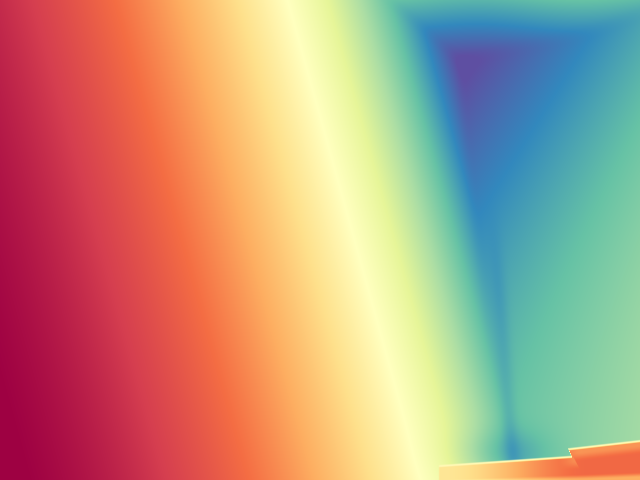
Reproduce this texture map procedurally as a Shadertoy shader.

```glsl
// Depth map of a room corner in a spectral palette: a left wall, a right wall and
// a ceiling are depth fields joined by a smooth minimum, so they meet in creases.
// A stepped ledge with a pale rim covers the lower right corner.

// Red (near) through pale yellow to violet (far)
vec3 spectral(float depth) {
    const vec3 ramp[11] = vec3[11](
        vec3(.62, .004, .26), vec3(.835, .243, .31), vec3(.957, .427, .263),
        vec3(.992, .682, .38), vec3(.996, .878, .545), vec3(1., 1., .749),
        vec3(.902, .961, .596), vec3(.671, .867, .643), vec3(.4, .761, .647),
        vec3(.196, .533, .741), vec3(.369, .31, .635));
    float s = clamp(depth, 0., 1.) * 10.;
    int i = min(int(s), 9);
    return mix(ramp[i], ramp[i + 1], s - float(i));
}

float smoothMin(float a, float b, float k) {
    float h = max(k - abs(a - b), 0.) / k;
    return min(a, b) - h * h * k * .25;
}

float bump(float x, float width) {
    return exp(-x * x / (width * width));
}

// Depth grows away from a slanted line, with a different curve on each side
float leftWall(vec2 p) {
    float d = p.x - .449 - .209 * p.y;
    return d < 0. ? .5 + 1.35 * d + .87 * d * d : .5 + 1.4 * d + 3. * d * d;
}

float rightWall(vec2 p) {
    float rise = 1. - p.y;
    return .71 + .16 * rise * rise + (.72 - .35 * p.y) * (1. - p.x);
}

float roomDepth(vec2 p) {
    float ceiling = .81 + 1.55 * p.y + .012 * sin(p.x * 19.);
    float depth = smoothMin(leftWall(p), rightWall(p), .025);
    depth = smoothMin(depth, ceiling, .03);
    // Dark seam down the corner and a shadow above the ledge
    float seam = p.x - .742 - .062 * p.y;
    depth += .025 * bump(seam, .012) * smoothstep(.4, .65, p.y);
    depth += .07 * bump(p.x - .785, .075) * bump(p.y - .945, .05);
    return depth;
}

// Height of the ledge top, with a small overhanging step
float ledgeTop(vec2 p) {
    float low = .969 - .093 * (p.x - .686);
    float high = .934 - .153 * (p.x - .888);
    float notch = .886 + .5 * (p.y - .934);
    return mix(low, high, smoothstep(-.002, .002, p.x - notch));
}

float ledgeDepth(vec2 p, float below) {
    float depth = mix(.42, .19, smoothstep(.69, .92, p.x));
    depth += .07 * (1. - smoothstep(.01, .03, below)) * smoothstep(.87, .91, p.x);
    depth += .11 * smoothstep(-.006, .006, p.y - .992 + .05 * (p.x - .94));
    float rim = 1. - smoothstep(.002, .006, below);
    return mix(depth, .48, rim);
}

void mainImage(out vec4 fragColor, in vec2 fragCoord) {
    vec2 p = fragCoord / iResolution.xy;
    p.y = 1. - p.y; // measured down from the top
    vec2 pixel = 1. / iResolution.xy;

    vec3 color = spectral(roomDepth(p));

    float below = p.y - ledgeTop(p);
    float mask = smoothstep(-pixel.y, pixel.y, below)
               * smoothstep(-pixel.x, pixel.x, p.x - .686);
    color = mix(color, spectral(ledgeDepth(p, below)), mask);

    fragColor = vec4(color, 1.);
}
```
